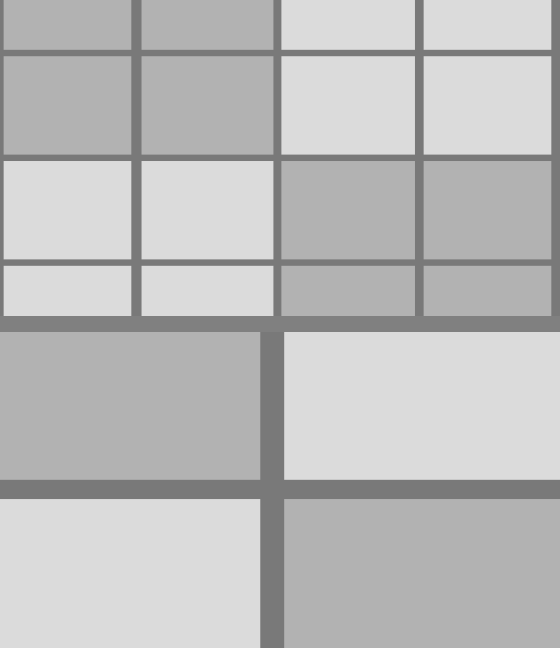
Top: the whole. Bottom: its middle third, enlarged.
Give the GLSL for this pattern, as a WebGL 1 fragment shader.

```glsl
precision highp float;
// Flat grey panels in a two-tone quartered grid, with gutters that vary by column.

uniform vec2 u_resolution;

#define COLUMNS 4.0
#define ROW_PITCH 0.3316
#define ROW_GUTTER 0.0203
#define MIDDLE_Y 0.5006
#define PANEL_CENTRES vec4(0.482, 0.482, 0.487, 0.482)
#define PANEL_HALVES vec4(0.456, 0.471, 0.477, 0.456)
#define DARK_PANEL vec3(0.70)
#define LIGHT_PANEL vec3(0.86)
#define GUTTER vec3(0.475)

// Picks the entry of a per-column list.
float columnValue(vec4 list, float column) {
  return dot(list, vec4(equal(vec4(column), vec4(0.0, 1.0, 2.0, 3.0))));
}

// Coverage of one pixel by the side where the distance is positive.
float coverage(float inside, float pixel) {
  return clamp(inside / pixel + 0.5, 0.0, 1.0);
}

void main() {
  vec2 pos = gl_FragCoord.xy / u_resolution;
  vec2 pixel = 1.0 / u_resolution;

  // Columns: panel width and offset differ from one column to the next.
  float column = min(floor(pos.x * COLUMNS), COLUMNS - 1.0);
  float cellX = pos.x * COLUMNS - column;
  float fromCentre = abs(cellX - columnValue(PANEL_CENTRES, column));
  float insideX = (columnValue(PANEL_HALVES, column) - fromCentre) / COLUMNS;

  // Rows: even gutters, one of them across the middle.
  float row = (pos.y - MIDDLE_Y) / ROW_PITCH;
  float toGutter = abs(row - floor(row + 0.5)) * ROW_PITCH;
  float insideY = toGutter - 0.5 * ROW_GUTTER;

  // Opposite quarters share a tone.
  float right = step(0.5, pos.x);
  float top = step(MIDDLE_Y, pos.y);
  float light = 1.0 - abs(right - top);
  vec3 panelColor = mix(DARK_PANEL, LIGHT_PANEL, light);

  float panel = coverage(insideX, pixel.x) * coverage(insideY, pixel.y);
  gl_FragColor = vec4(mix(GUTTER, panelColor, panel), 1.0);
}
```
